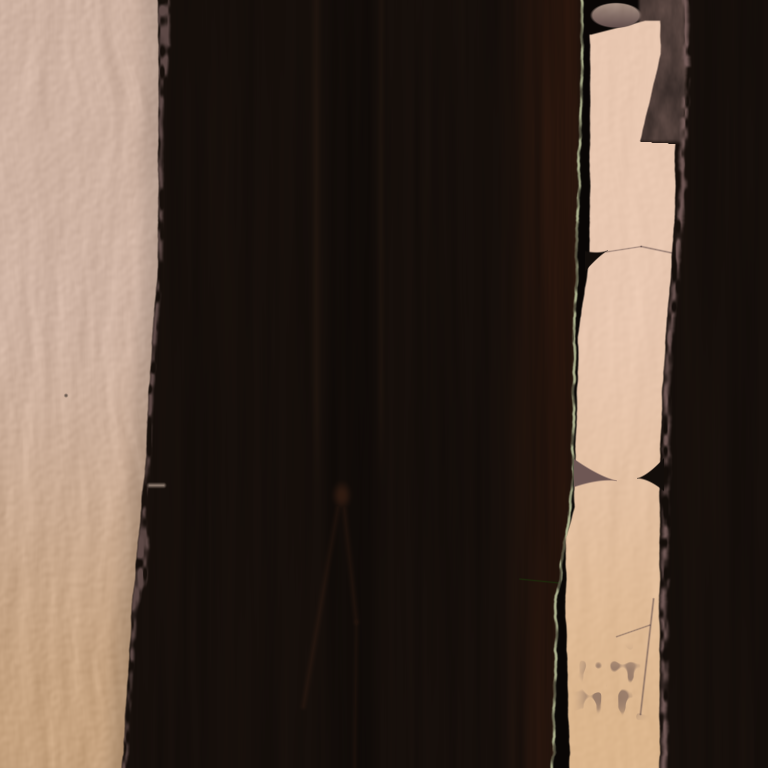
Give the GLSL for this texture, as a Shadertoy shader.

```glsl
// Draws dark timber between a pale plaster wall and a cracked strip of cream paint.

float hash(vec2 p) {
    return fract(sin(dot(p, vec2(127.1, 311.7))) * 43758.5453);
}

float noise(vec2 p) {
    vec2 i = floor(p), f = fract(p);
    f = f * f * (3.0 - 2.0 * f);
    return mix(mix(hash(i), hash(i + vec2(1, 0)), f.x),
               mix(hash(i + vec2(0, 1)), hash(i + vec2(1, 1)), f.x), f.y);
}

float fbm(vec2 p) {
    float sum = 0.0, amp = 0.5;
    for (int i = 0; i < 4; i++) {
        sum += amp * noise(p);
        p = p * 2.03 + 17.0;
        amp *= 0.5;
    }
    return sum;
}

float ramp(float a, float b, float x) { return clamp((x - a) / (b - a), 0.0, 1.0); }

// Coverage of a signed distance, negative inside
float fill(float d, float soft) { return 1.0 - smoothstep(-soft, soft, d); }

float band(float x, float a, float b, float soft) {
    return fill(a - x, soft) * fill(x - b, soft);
}

float stroke(vec2 p, vec2 a, vec2 b, float width, float soft) {
    vec2 pa = p - a, ba = b - a;
    float t = clamp(dot(pa, ba) / dot(ba, ba), 0.0, 1.0);
    return fill(length(pa - ba * t) - width, soft);
}

// Curved chip, widest at base and narrowing to tip
float chip(vec2 p, vec2 base, vec2 tip, float halfHeight, float soft) {
    float t = (p.x - base.x) / (tip.x - base.x);
    float h = halfHeight * pow(clamp(1.0 - t, 0.0, 1.0), 1.6);
    return fill(abs(p.y - mix(base.y, tip.y, t)) - h, soft) * step(0.0, t) * step(t, 1.0);
}

// Outlines, as x for a given height
float wallEdge(float y) {
    return 0.159 + 0.014 * ramp(0.0, 0.22, y) + 0.018 * ramp(0.22, 0.42, y) + 0.015 * ramp(0.45, 0.66, y);
}

float stripLeft(float y) {
    return 0.742 - 0.005 * ramp(0.0, 0.2, y) + 0.011 * ramp(0.3, 0.34, y)
         + 0.005 * ramp(0.38, 0.53, y) + 0.015 * ramp(0.56, 0.67, y);
}

float stripRight(float y) {
    float lower = 0.859 + 0.004 * ramp(0.4, 0.5, y) + 0.016 * ramp(0.5, 0.72, y);
    float upper = 0.833 + 0.027 * ramp(0.815, 0.93, y);
    return mix(lower, upper, smoothstep(0.812, 0.816, y));
}

float splinterLine(float y) {
    return 0.72 + 0.005 * ramp(0.0, 0.2, y) + 0.02 * ramp(0.22, 0.36, y) + 0.014 * ramp(0.4, 1.0, y);
}

float fringeLine(float y) {
    return 0.865 + 0.003 * ramp(0.2, 0.5, y) + 0.02 * ramp(0.5, 0.74, y) + 0.005 * ramp(0.74, 0.92, y);
}

vec3 timber(vec2 p, float soft) {
    float grain = fbm(p * vec2(90.0, 2.5));
    vec3 col = vec3(0.082, 0.055, 0.04) * (0.8 + 0.45 * grain);
    col += vec3(0.075, 0.027, 0.008) * smoothstep(0.64, 0.735, p.x) * fill(p.x - 0.76, 0.01) * (0.4 + grain);
    col *= 1.0 - 0.2 * band(p.x, 0.425, 0.49, 0.012);
    // Faint long fibres
    float fibres = fill(abs(abs(p.x - 0.454) - 0.042) - 0.003, 0.005);
    col += vec3(0.035, 0.022, 0.012) * fibres * smoothstep(0.34, 0.5, p.y);
    // Knot with two diverging fibres
    float legs = stroke(p, vec2(0.44, 0.34), vec2(0.395, 0.08), 0.002, 0.005)
               + stroke(p, vec2(0.448, 0.34), vec2(0.464, 0.19), 0.002, 0.005)
               + stroke(p, vec2(0.464, 0.19), vec2(0.462, 0.0), 0.001, 0.005);
    float knot = fill(length((p - vec2(0.445, 0.355)) * vec2(1.0, 0.7)) - 0.009, 0.007);
    col += vec3(0.11, 0.055, 0.03) * max(knot, 0.55 * min(legs, 1.0));
    return mix(col, vec3(0.1, 0.2, 0.04), 0.8 * stroke(p, vec2(0.677, 0.246), vec2(0.727, 0.241), 0.0006, soft));
}

vec3 plaster(vec2 p, vec3 low, vec3 high, float relief) {
    vec2 q = vec2(p.x * 55.0 + 2.0 * noise(p * 6.0), p.y * 9.0);
    float brushed = fbm(q) - fbm(q + vec2(0.5, -0.15));
    float grit = noise(p * 150.0) - noise(p * 150.0 + vec2(0.5, -0.5));
    return mix(low, high, smoothstep(0.0, 0.65, p.y)) + relief * (0.1 * brushed + 0.03 * grit);
}

void mainImage(out vec4 fragColor, in vec2 fragCoord) {
    vec2 p = fragCoord / iResolution.xy;
    float soft = max(0.0016, 0.8 / iResolution.y);
    float wobble = (fbm(vec2(p.y * 45.0, 3.0)) - 0.47) * 0.006;
    float flakes = smoothstep(0.2, 0.75, noise(p * vec2(180.0, 75.0)));
    vec3 col = timber(p, soft), mauve = vec3(0.43, 0.34, 0.33), hollow = vec3(0.07, 0.05, 0.04);

    // Left wall with its worn rim
    float edge = wallEdge(p.y) + wobble * 0.5;
    float rim = 0.006 + 0.009 * (smoothstep(0.85, 0.95, p.y) + band(p.y, 0.22, 0.31, 0.025));
    col = mix(col, mauve, band(p.x, edge, edge + rim, 0.003) * flakes * 0.8);
    vec3 wall = plaster(p, vec3(0.77, 0.63, 0.49), vec3(0.81, 0.7, 0.635), 1.0);
    wall *= 1.0 - 0.12 * smoothstep(edge - 0.035, edge, p.x);
    wall *= 1.0 - 0.5 * fill(length(p - vec2(0.086, 0.485)) - 0.002, soft);
    col = mix(col, wall, fill(p.x - edge, soft));
    col = mix(col, vec3(0.7, 0.62, 0.56), 0.8 * stroke(p, vec2(0.195, 0.368), vec2(0.213, 0.368), 0.002, 0.003));

    // Shadow gap, bright splinter, torn patch and flaking fringe
    float left = stripLeft(p.y) + wobble * 0.5, right = stripRight(p.y) + wobble * 0.5;
    float splinter = splinterLine(p.y) + wobble, fringe = fringeLine(p.y) + wobble;
    col = mix(col, hollow * 0.5, band(p.x, splinter, right, 0.003));
    col = mix(col, vec3(0.67, 0.69, 0.55), fill(abs(p.x - splinter) - 0.0018, soft) * (0.4 + 0.6 * flakes));
    float torn = band(p.x, 0.832, fringe, 0.003) * smoothstep(0.81, 0.82, p.y);
    col = mix(col, vec3(0.33, 0.26, 0.24) * (0.55 + 0.7 * fbm(p * vec2(60.0, 25.0))), torn);
    col = mix(col, mauve * 1.15, fill(abs(p.x - fringe) - 0.004, 0.004) * flakes * 0.85);

    // Cream strip with cracks and scuffs
    vec3 cream = plaster(p, vec3(0.86, 0.71, 0.55), vec3(0.91, 0.78, 0.69), 0.45);
    float crack = stroke(p, vec2(0.79, 0.672), vec2(0.835, 0.679), 0.0005, soft)
                + stroke(p, vec2(0.835, 0.679), vec2(0.878, 0.67), 0.0008, soft)
                + stroke(p, vec2(0.803, 0.171), vec2(0.846, 0.186), 0.0006, soft)
                + stroke(p, vec2(0.851, 0.22), vec2(0.834, 0.07), 0.001, soft);
    float scuffs = band(p.x, 0.76, 0.835, 0.015) * band(p.y, 0.07, 0.145, 0.02)
                 * smoothstep(0.64, 0.8, noise(p * vec2(95.0, 75.0)));
    cream = mix(cream, mauve * 0.9, min(0.65 * crack + 0.55 * scuffs, 0.85));
    float top = 0.955 + 0.018 * ramp(0.77, 0.84, p.x);
    col = mix(col, cream, band(p.x, left, right, soft) * fill(p.y - top, soft));

    // Chips at the cracks and the peeled curl at the top
    col = mix(col, hollow, chip(p, vec2(0.762, 0.66), vec2(0.792, 0.674), 0.013, soft));
    col = mix(col, mauve, chip(p, vec2(0.748, 0.384), vec2(0.803, 0.374), 0.018, soft));
    col = mix(col, hollow, chip(p, vec2(0.864, 0.382), vec2(0.829, 0.377), 0.021, soft));
    float curl = length((p - vec2(0.802, 0.98)) / vec2(0.032, 0.016)) - 1.0;
    col = mix(col, mix(mauve, wall, ramp(0.965, 0.995, p.y)) * 0.9, fill(curl, 0.08));
    fragColor = vec4(clamp(col, 0.0, 1.0), 1.0);
}
```
